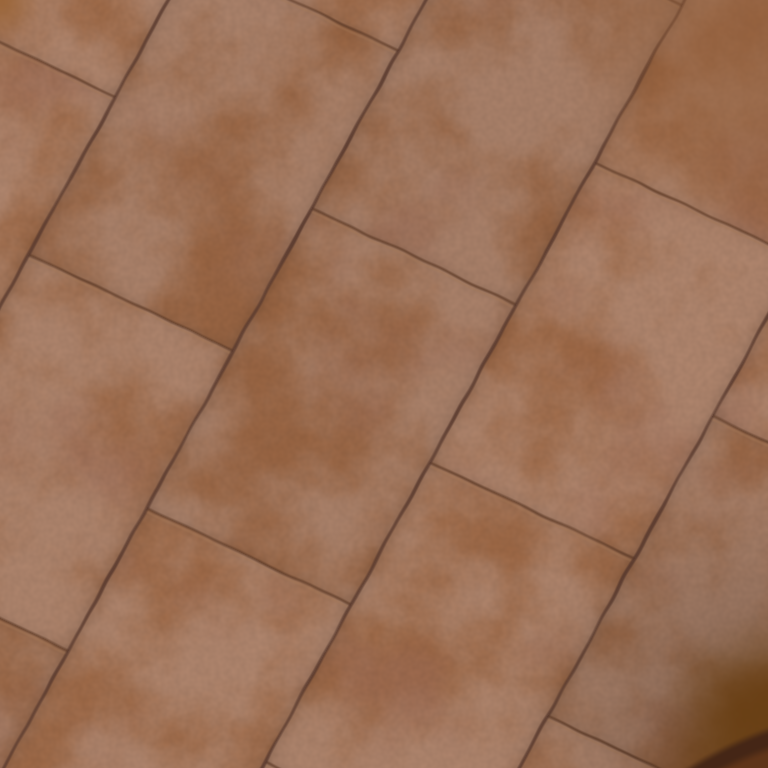
Write a Shadertoy shader that draws this texture.

```glsl
// Terracotta floor of slanted oblong tiles laid in a running bond.
// A skewed lattice gives the tile cells; gradient noise mottles the clay,
// wears the thin joints, and an amber stain darkens the lower right corner.

vec2 gradientAt(vec2 cell) {
    vec3 h = fract(cell.xyx * vec3(0.1031, 0.1030, 0.0973));
    h += dot(h, h.yzx + 33.33);
    float angle = 6.2832 * fract((h.x + h.y) * h.z);
    return vec2(cos(angle), sin(angle));
}

float gradientNoise(vec2 p) {
    vec2 i = floor(p), f = fract(p);
    vec2 w = f * f * f * (f * (f * 6.0 - 15.0) + 10.0);
    vec2 e = vec2(0.0, 1.0);
    float bottom = mix(dot(gradientAt(i), f), dot(gradientAt(i + e.yx), f - e.yx), w.x);
    float top = mix(dot(gradientAt(i + e), f - e), dot(gradientAt(i + 1.0), f - 1.0), w.x);
    return mix(bottom, top, w.y);
}

float fbm(vec2 p) {
    float sum = 0.0, amplitude = 0.6;
    for (int k = 0; k < 5; k++) {
        sum += amplitude * gradientNoise(p);
        p = mat2(1.6, 1.2, -1.2, 1.6) * p + 7.3;
        amplitude *= 0.5;
    }
    return sum;
}

// Coverage of a line of the given half width, with soft edges
float line(float d, float halfWidth, float soft) {
    return 1.0 - smoothstep(halfWidth - soft, halfWidth + soft, abs(d));
}

void mainImage(out vec4 fragColor, in vec2 fragCoord) {
    vec2 p = fragCoord / iResolution.xy;
    float soft = max(0.0018, 0.8 / iResolution.y);

    // Skewed lattice; each column slides along its length by nearly half a tile
    vec2 wobble = 0.0022 * vec2(gradientNoise(p * 22.0), gradientNoise(p * 22.0 + 40.0));
    mat2 lattice = mat2(0.2665, -0.1257, 0.2148, 0.3906);
    vec2 q = inverse(lattice) * (p + wobble - vec2(0.406, 0.729));
    float column = floor(q.x);
    q.y -= 0.475 * column;
    vec2 tile = vec2(column, floor(q.y));
    vec2 variation = gradientAt(tile + 17.0);

    // Signed distances to the nearest long joint and cross joint
    vec2 d = (fract(q + 0.5) - 0.5) * vec2(0.294, 0.445);

    // Cloudy clay, shifted so that every tile has its own patches
    vec2 clay = p + tile * vec2(3.7, 5.3);
    float cloud = fbm(clay * 7.5) + 0.35 * gradientNoise(clay * 4.0 + 9.0);
    float pale = smoothstep(-0.40, 0.34, cloud + 0.07 + 0.05 * variation.x);
    vec3 color = mix(vec3(0.585, 0.385, 0.255), vec3(0.653, 0.495, 0.405), pale);
    float blush = smoothstep(0.0, 0.45, fbm(clay * 5.0 + 31.0));
    color = mix(color, vec3(0.59, 0.405, 0.325), 0.5 * blush);
    color *= 1.0 + 0.02 * variation.y;

    // Fine grain
    color *= 1.0 + 0.035 * gradientNoise(p * 150.0) + 0.03 * gradientNoise(p * 75.0);

    // Soft grime beside the joints, then the joints with uneven wear
    float wear = 0.5 + 0.5 * gradientNoise(p * 14.0 + 60.0);
    color *= 1.0 - 0.12 * exp(-abs(d.x) / 0.009) - 0.08 * exp(-abs(d.y) / 0.007);
    color = mix(color, vec3(0.66, 0.48, 0.34), 0.35 * line(d.y + 0.0045, 0.0014, soft));
    color = mix(color, vec3(0.39, 0.25, 0.17), (0.45 + 0.5 * wear) * line(d.y, 0.0017, soft));
    color = mix(color, vec3(0.35, 0.225, 0.18), (0.5 + 0.5 * wear) * line(d.x, 0.0014 + 0.0016 * wear, soft));

    // Warm tint at the top corners
    color = mix(color, vec3(0.60, 0.38, 0.19), 0.8 * (1.0 - smoothstep(0.0, 0.06, length(p - vec2(0.0, 1.0)))));
    color = mix(color, vec3(0.56, 0.35, 0.20), 0.55 * (1.0 - smoothstep(0.05, 0.3, length(p - vec2(1.0, 0.95)))));

    // Amber stain and dark curved rim at the lower right
    vec2 corner = p - vec2(1.0, 0.03);
    color *= 1.0 - 0.13 * (1.0 - smoothstep(0.08, 0.38, length(corner)));
    float stain = 1.0 - smoothstep(0.04, 0.17, length(corner * vec2(1.0, 0.85)) + 0.03 * cloud);
    color = mix(color, vec3(0.40, 0.235, 0.06), 0.9 * stain);
    float rim = p.y - 0.048 + 0.35 * (1.0 - p.x) + 1.3 * (1.0 - p.x) * (1.0 - p.x);
    color = mix(color, vec3(0.27, 0.15, 0.085), 1.0 - smoothstep(-0.006, 0.008, rim));
    color = mix(color, vec3(0.40, 0.22, 0.10), 0.8 * (1.0 - smoothstep(-0.032, -0.016, rim)));

    fragColor = vec4(color, 1.0);
}
```
